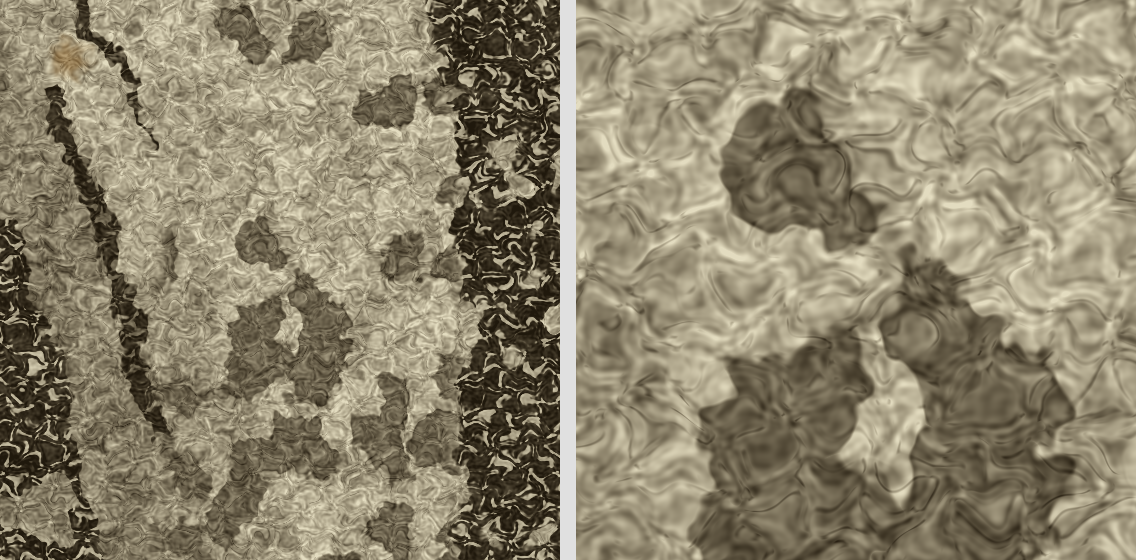
Left: the whole. Right: its middle third, enlarged.
Write a Shadertoy shader that draws this texture.

```glsl
// Weathered stone: pale ground with ragged grey patches, dark slanting veins
// on the left and a dark fleck-filled band on the right. Masks choose a base
// tone, then three octaves of warped gradient noise add the crisp grain.

#define INK vec3(0.15, 0.12, 0.07)
#define CREAM vec3(0.85, 0.82, 0.71)
#define RUST vec3(0.38, 0.27, 0.14)
#define PALE_TONE 0.81
#define GREY_TONE 0.60
#define PATCH_TONE 0.41
#define DARK_TONE 0.07
#define PATCH_GRID 8.0
#define GRAIN_FREQ vec2(52.0, 72.0)
#define GRAIN_CONTRAST 1.0
#define EDGE_SOFT 0.003
#define RAGGED 0.018

vec2 hash2(vec2 p) {
    vec3 q = fract(p.xyx * vec3(0.1031, 0.1030, 0.0973));
    q += dot(q, q.yzx + 33.33);
    return fract((q.xx + q.yz) * q.zy);
}

float cornerSlope(vec2 cell, vec2 offset) {
    float angle = 6.2832 * hash2(cell).x;
    return dot(vec2(cos(angle), sin(angle)), offset);
}

// Gradient noise, scaled to roughly -1..1
float noise(vec2 p) {
    vec2 i = floor(p), f = p - i;
    vec2 u = f * f * f * (f * (f * 6.0 - 15.0) + 10.0);
    vec2 e = vec2(1.0, 0.0);
    float low = mix(cornerSlope(i, f), cornerSlope(i + e, f - e), u.x);
    float high = mix(cornerSlope(i + e.yx, f - e.yx), cornerSlope(i + 1.0, f - 1.0), u.x);
    return 1.6 * mix(low, high, u.y);
}

vec2 noise2(vec2 p) {
    return vec2(noise(p), noise(p + vec2(37.2, 91.7)));
}

// 1 inside a shape (negative distance), 0 outside
float inside(float d) {
    return smoothstep(EDGE_SOFT, -EDGE_SOFT, d);
}

// Distance to scattered stretched patches, denser toward the bottom
float patchDistance(vec2 p) {
    vec2 g = p * PATCH_GRID, cell = floor(g);
    float d = 1.0;
    for (int y = -1; y <= 1; y++)
    for (int x = -1; x <= 1; x++) {
        vec2 id = cell + vec2(x, y);
        vec2 place = hash2(id + 11.0), kind = hash2(id + 57.0);
        if (kind.x > mix(0.95, 0.50, id.y / PATCH_GRID)) continue;
        vec2 v = g - id - mix(vec2(0.2), vec2(0.8), place);
        float a = 6.2832 * kind.y;
        v = mat2(cos(a), sin(a), -sin(a), cos(a)) * v * vec2(0.8, 1.2);
        float box = max(abs(v.x), abs(v.y));
        float size = mix(0.25, 0.45, place.y);
        d = min(d, mix(length(v), box, 0.4) - size);
    }
    return d / PATCH_GRID;
}

// Distance to a curved vein hanging from (startX, topY)
float veinDistance(vec2 p, float startX, float topY, float len, float slope, float bend, float width) {
    float t = topY - p.y;
    float across = abs(p.x - startX - slope * t + bend * t * t) - width;
    return max(across, max(-t, t - len));
}

void mainImage(out vec4 fragColor, in vec2 fragCoord) {
    vec2 uv = fragCoord / iResolution.xy;

    // Ragged coordinates for all outlines
    vec2 p = uv + RAGGED * (1.2 * noise2(uv * 11.0) + 0.7 * noise2(uv * 31.0) + 0.4 * noise2(uv * 75.0));
    float cloud = noise(uv * 6.0 + 4.0);
    float drift = noise(p * 15.0 + 19.0);

    // Crisp grain with short broken creases
    vec2 swirl = noise2(uv * 33.0 + 8.0);
    vec2 grainPos = uv * GRAIN_FREQ + 1.1 * swirl;
    float grain = noise(grainPos);
    float fine = noise(grainPos * 1.8 + 23.0);
    float dust = noise(uv * vec2(165.0, 185.0) + 0.8 * swirl);
    float crease = smoothstep(0.22, 0.0, abs(noise(grainPos * 0.75 + 71.0)));
    crease *= smoothstep(-0.1, 0.4, fine + 0.4 * drift);
    float texture3 = 0.23 * grain + 0.22 * fine + 0.12 * dust - 0.27 * crease;

    // Pale ground, greyer beside and below the long vein
    float fall = 0.82 - uv.y;
    float veinX = 0.09 + 0.44 * fall - 0.23 * fall * fall;
    float greySide = smoothstep(0.03, -0.03, p.x - veinX);
    float greyFoot = smoothstep(0.46, 0.34, p.x) * smoothstep(0.52, 0.44, p.y);
    float tone = mix(PALE_TONE, GREY_TONE, max(greySide, 0.8 * greyFoot));
    tone += 0.08 * cloud - 0.11 * smoothstep(0.05, 0.20, drift);

    // Grey patches with darker rims
    float d = patchDistance(p);
    float center = smoothstep(0.27, 0.30, p.x) * smoothstep(0.83, 0.80, p.x);
    float stonePatch = inside(d) * center;
    float rim = exp(-pow((d + 0.003) / 0.005, 2.0)) * center;
    tone = mix(tone, PATCH_TONE + 0.07 * drift, stonePatch);
    tone -= 0.17 * rim * smoothstep(-0.4, 0.3, drift + 0.6 * grain);
    tone += GRAIN_CONTRAST * texture3 * mix(1.0, 0.85, stonePatch);

    // Dark veins, lower left mass and right band
    float longVein = veinDistance(p, 0.09, 0.84, 0.63, 0.44, 0.23, 0.021 + 0.010 * drift);
    float shortVein = veinDistance(p, 0.09, 1.05, 0.31, 0.78, 0.60, 0.004 + 0.07 * max(uv.y - 0.75, 0.0));
    float drop = 0.60 - p.y;
    float leftMass = max(p.x - 0.02 - 0.40 * drop + 0.23 * drop * drop, -drop);
    leftMass = max(leftMass, 0.10 * (cloud + 0.6 * drift - 0.60));
    float rightBand = 0.82 - 0.06 * smoothstep(0.75, 1.0, uv.y) - p.x;
    float rightRim = smoothstep(0.90, 1.0, uv.x) * smoothstep(0.35, 0.45, uv.y) * smoothstep(0.82, 0.72, uv.y);
    float palePocket = 0.6 * cloud + 0.8 * drift + 0.5 * rightRim - 0.58;
    rightBand = max(rightBand, 0.06 * palePocket);
    float veins = inside(min(longVein, shortVein));
    float masses = inside(min(leftMass, rightBand));

    // Bright slivers inside the dark areas
    float sliver = smoothstep(0.10, 0.52, grain + 0.45 * fine + 0.15 * dust);
    float darkTone = DARK_TONE + 0.15 * fine + 0.10 * dust + 0.08 * drift;
    tone = mix(tone, darkTone + 0.32 * sliver, veins);
    tone = mix(tone, darkTone + 0.68 * sliver, masses);

    // Tone to colour with warm middles, and a rust stain near the upper left
    tone = clamp(tone, -0.04, 1.06);
    vec3 color = mix(INK, CREAM, tone);
    color -= vec3(0.0, 0.03, 0.07) * tone * (1.0 - tone);
    float stain = smoothstep(0.050, 0.010, length((p - vec2(0.125, 0.895)) * vec2(0.9, 1.2)));
    color = mix(color, RUST + 0.5 * (color - 0.4), 0.7 * stain);
    fragColor = vec4(clamp(color, 0.0, 1.0), 1.0);
}
```
